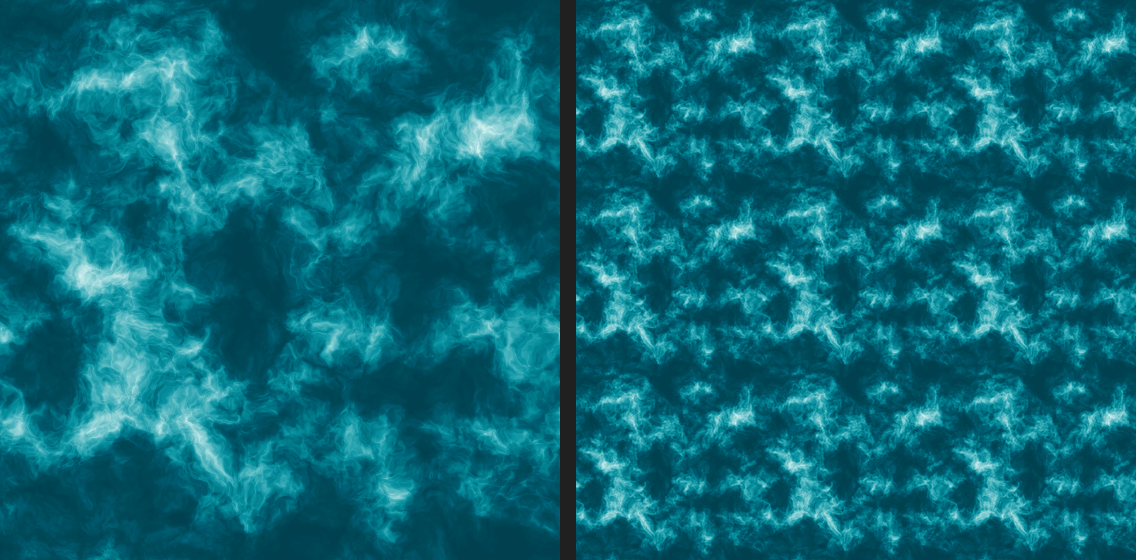
Left: one tile. Right: repeated 3 by 3.
Give the GLSL for this texture, as a Shadertoy shader.

```glsl
// Tiling teal smoke: warped cloud noise with fine bright and dark creases.

const int CLOUD_CELLS = 4;           // broadest cloud cells across the canvas
const int CREASE_CELLS = 6;          // broadest crease cells across the canvas
const int WARP_CELLS = 6;            // broadest swirl cells across the canvas
const vec2 ORIGIN = vec2(0.2, 0.8);  // part of the field at the lower left
const float WARP_AMOUNT = 0.0095;    // swirl displacement in canvas units
const float CLOUD_GAIN = 0.59;       // amplitude ratio between cloud octaves
const float CREASE_GAIN = 0.72;
const float WARP_GAIN = 0.58;
const float CLOUD_WEIGHT = 0.9;
const float DARK_CREASE = 0.28;      // strength of dark lines in the shadows
const float BRIGHT_CREASE = 0.36;    // strength of filaments in lit clouds
const float CREASE_SHARPNESS = 1.5;
const float CREASE_SOFTNESS = 0.006;
const float NOISE_SPREAD = 0.216;    // standard deviation of gradientNoise
const float TAU = 6.2831853;

// Colour ramp over the brightness field, measured in standard deviations.
const int STOPS = 8;
const float LEVELS[STOPS] = float[](-2.0, -0.75, -0.04, 0.44, 1.0, 1.68, 2.5, 3.6);
const vec3 COLOURS[STOPS] = vec3[](
    vec3(0.00, 0.25, 0.31),
    vec3(0.00, 0.29, 0.35),
    vec3(0.00, 0.36, 0.44),
    vec3(0.00, 0.47, 0.53),
    vec3(0.03, 0.57, 0.63),
    vec3(0.24, 0.68, 0.72),
    vec3(0.51, 0.80, 0.82),
    vec3(0.82, 0.94, 0.94));

float hash(ivec2 cell, int seed) {
    uvec3 v = uvec3(ivec3(cell, seed));
    uint h = v.x * 1597334677u ^ v.y * 3812015801u ^ v.z * 2798796415u;
    h = (h ^ (h >> 16)) * 2146121005u;
    h = (h ^ (h >> 15)) * 2221713035u;
    h ^= h >> 16;
    return float(h >> 8) / 16777216.0;
}

// Dot product of a random unit gradient with the offset from its corner.
float cornerSlope(ivec2 cell, vec2 offset, int cells, int seed) {
    ivec2 wrapped = (cell + 8 * cells) % cells;   // exact, and never negative
    float angle = TAU * hash(wrapped, seed);
    return dot(vec2(cos(angle), sin(angle)), offset);
}

// Gradient noise that wraps after a whole number of cells.
float gradientNoise(vec2 uv, int cells, int seed) {
    vec2 p = uv * float(cells) + vec2(0.37, 0.71) * float(seed);
    vec2 corner = floor(p);
    ivec2 cell = ivec2(corner);
    vec2 f = p - corner;
    vec2 blend = f * f * f * (f * (f * 6.0 - 15.0) + 10.0);
    ivec2 x = ivec2(1, 0);
    ivec2 y = ivec2(0, 1);
    float low = mix(cornerSlope(cell, f, cells, seed),
                    cornerSlope(cell + x, f - vec2(x), cells, seed), blend.x);
    float high = mix(cornerSlope(cell + y, f - vec2(y), cells, seed),
                     cornerSlope(cell + 1, f - 1.0, cells, seed), blend.x);
    return mix(low, high, blend.y) / NOISE_SPREAD;
}

// Sum of octaves, scaled to unit spread.
float clouds(vec2 uv, int cells, float gain, int octaves, int seed) {
    float sum = 0.0, power = 0.0, amplitude = 1.0;
    for (int i = 0; i < octaves; i++) {
        sum += amplitude * gradientNoise(uv, cells, seed + i);
        power += amplitude * amplitude;
        amplitude *= gain;
        cells *= 2;
    }
    return sum / sqrt(power);
}

// Thin peaks along the zero lines of each octave, centred near zero.
float creases(vec2 uv, int seed) {
    float sum = 0.0, amplitude = 1.0;
    int cells = CREASE_CELLS;
    for (int i = 0; i < 5; i++) {
        float n = gradientNoise(uv, cells, seed + i);
        float ridge = exp(-CREASE_SHARPNESS * sqrt(n * n + CREASE_SOFTNESS));
        sum += amplitude * (ridge - 0.4) / 0.27;
        amplitude *= CREASE_GAIN;
        cells *= 2;
    }
    return sum;
}

vec3 ramp(float level) {
    vec3 colour = COLOURS[0];
    for (int i = 1; i < STOPS; i++) {
        float t = (level - LEVELS[i - 1]) / (LEVELS[i] - LEVELS[i - 1]);
        colour = mix(colour, COLOURS[i], clamp(t, 0.0, 1.0));
    }
    return colour;
}

void mainImage(out vec4 fragColor, in vec2 fragCoord) {
    vec2 uv = fract(fragCoord / iResolution.xy + ORIGIN);

    // Swirl the domain
    vec2 swirl = vec2(clouds(uv, WARP_CELLS, WARP_GAIN, 5, 11),
                      clouds(uv, WARP_CELLS, WARP_GAIN, 5, 23));
    vec2 warped = uv + WARP_AMOUNT * swirl;

    // Bright filaments grow with the light, separate dark lines fade with it
    float cloud = clouds(warped, CLOUD_CELLS, CLOUD_GAIN, 6, 37);
    float light = smoothstep(-1.5, 1.0, cloud);
    float level = CLOUD_WEIGHT * cloud
                + BRIGHT_CREASE * light * creases(warped, 53)
                - DARK_CREASE * (1.0 - 0.5 * light) * creases(warped, 71);

    fragColor = vec4(ramp(level), 1.0);
}
```
